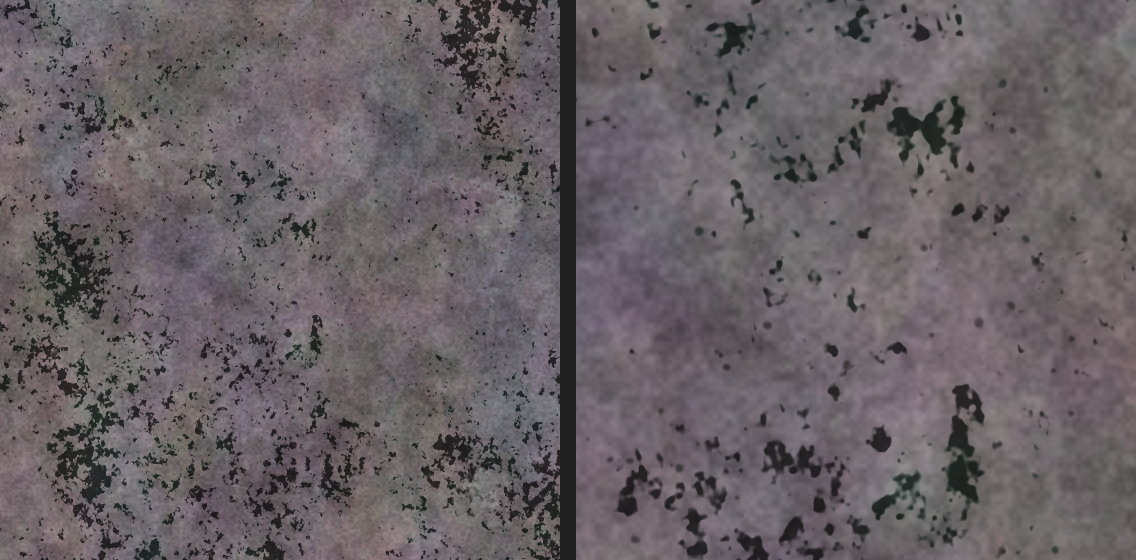
Left, the full canvas; right, a detail of the centre.
Reproduce this texture procedurally as a WebGL 2 fragment shader.

```glsl
#version 300 es
precision highp float;

uniform vec2 u_resolution;
out vec4 fragColor;

float hash(vec2 cell, float seed) {
    uvec2 q = uvec2(ivec2(cell)) * uvec2(1597334673u, 3812015801u);
    uint n = (q.x ^ q.y ^ (uint(int(seed)) * 2654435769u)) * 1597334673u;
    n = (n ^ (n >> 15)) * 2246822519u;
    n ^= n >> 13;
    return float(n >> 8) / 16777216.0;
}

float noise(vec2 p, float seed) {
    vec2 cell = floor(p);
    vec2 f = fract(p);
    f = f * f * (3.0 - 2.0 * f);
    float low = mix(hash(cell, seed), hash(cell + vec2(1, 0), seed), f.x);
    float high = mix(hash(cell + vec2(0, 1), seed), hash(cell + vec2(1, 1), seed), f.x);
    return mix(low, high, f.y);
}

// Layered noise centred on zero; each octave is turned to hide the lattice.
float fbm(vec2 p, int octaves, float gain, float seed) {
    mat2 turn = mat2(0.8, 0.6, -0.6, 0.8);
    float sum = 0.0, weight = 1.0, total = 0.0;
    for (int i = 0; i < octaves; i++) {
        sum += weight * (noise(p, seed + float(i)) - 0.5);
        total += weight;
        weight *= gain;
        p = turn * p * 2.03 + 7.3;
    }
    return sum / total;
}

// Soft round spots scattered one per cell, kept with the given chance.
float spots(vec2 p, float chance, float minRadius, float maxRadius, float blur, float seed) {
    vec2 base = floor(p);
    float cover = 0.0;
    for (int y = -1; y <= 1; y++) {
        for (int x = -1; x <= 1; x++) {
            vec2 cell = base + vec2(x, y);
            vec2 centre = cell + vec2(hash(cell, seed), hash(cell, seed + 1.0));
            float radius = mix(minRadius, maxRadius, hash(cell, seed + 2.0));
            float kept = step(hash(cell, seed + 3.0), chance);
            float d = length(p - centre) - radius;
            cover = max(cover, kept * (1.0 - smoothstep(-blur, blur, d)));
        }
    }
    return cover;
}

void main() {
    vec2 p = gl_FragCoord.xy / min(u_resolution.x, u_resolution.y);
    vec2 ragged = vec2(fbm(p * 22.0, 4, 0.65, 10.0), fbm(p * 22.0, 4, 0.65, 20.0));
    vec2 warped = p + 0.05 * ragged;

    // Mottled stone with weak vertical weathering and fine grain
    float tone = 0.416;
    tone += 0.26 * fbm(warped * 7.0, 5, 0.72, 30.0);
    tone += 0.17 * fbm(warped * 30.0, 3, 0.7, 40.0);
    tone += 0.045 * fbm(p * vec2(28.0, 2.5), 3, 0.6, 50.0);
    tone += 0.085 * (noise(p * 210.0, 60.0) - 0.5);
    tone += 0.05 * (noise(p * 370.0, 61.0) - 0.5);

    // Pale worn patches and small chips
    float patches = spots(p * 5.0 + 0.9 * ragged, 0.16, 0.06, 0.2, 0.07, 70.0);
    float chips = spots(p * 24.0 + 1.2 * ragged, 0.06, 0.1, 0.28, 0.1, 80.0);
    float pale = max(patches, 0.7 * chips);
    tone += 0.065 * pale;

    // Clustered crumbly pits and lone dark specks
    float cluster = fbm(warped * 6.0, 4, 0.6, 90.0);
    float crumble = fbm(p * vec2(82.0, 74.0), 3, 0.75, 100.0);
    float pits = smoothstep(0.18, 0.32, crumble + 0.95 * cluster);
    float specks = spots(p * 75.0 + 0.8 * ragged, 0.07, 0.07, 0.2, 0.1, 110.0);
    float dark = max(pits, 0.65 * specks) * (1.0 - 0.6 * patches);
    tone *= 1.0 - 0.68 * dark;

    // Mauve grey drifting toward warm brown and cool green
    vec3 tint = vec3(1.055, 0.975, 1.015);
    float warmth = fbm(vec2(p.x * 9.0, p.y * 4.0) + ragged, 3, 0.6, 120.0);
    float green = fbm(warped * 11.0, 4, 0.65, 130.0);
    tint += warmth * vec3(0.10, 0.02, -0.20);
    tint += green * vec3(-0.14, 0.13, -0.06);
    tint = mix(tint, vec3(1.0, 1.01, 1.0), 0.55 * pale);
    tint += dark * smoothstep(0.0, 0.15, green) * vec3(-0.12, 0.08, 0.0);

    fragColor = vec4(clamp(tone * tint, 0.0, 1.0), 1.0);
}
```
